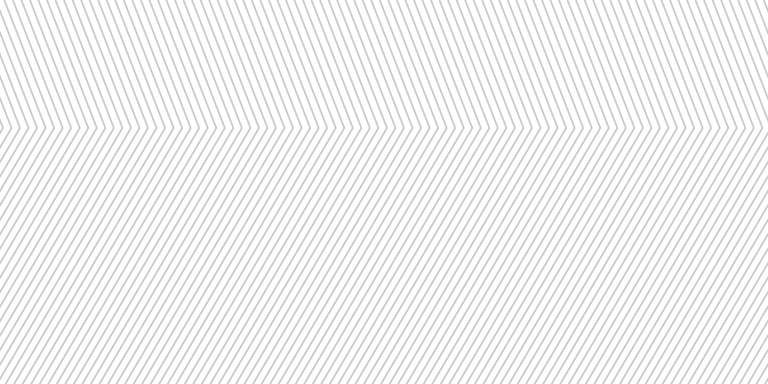
Give the GLSL for this pattern, as a Shadertoy shader.

```glsl
// Thin grey chevron lines on white, bent once a third of the way down.

const float REPEATS = 90.0;        // lines across the canvas
const float CANVAS_WIDTH = 2.0;    // in canvas heights
const float BEND_HEIGHT = 2.0 / 3.0;
const float UPPER_LEAN = 0.39;     // sideways run per unit of height
const float LOWER_LEAN = 0.59;
const float TIP_OFFSET = 0.35;     // first tip, in repeats
const float LINE_WIDTH = 0.0046;
const vec3 PAPER = vec3(1.0);
const vec3 INK = vec3(0.79);

// Distance to the nearest of many parallel lines leaning away from the bend.
float leaningLines(vec2 fromBend, float lean, float period) {
    float across = fromBend.x + abs(fromBend.y) * lean;
    float offset = (fract(across / period + 0.5) - 0.5) * period;
    return abs(offset) * inversesqrt(1.0 + lean * lean);
}

// Share of a pixel covered by a line of the given width.
float lineCoverage(float dist, float width, float pixel) {
    float edge = clamp((0.5 * width - dist) / pixel + 0.5, 0.0, 1.0);
    return min(edge, width / pixel);
}

void mainImage(out vec4 fragColor, in vec2 fragCoord) {
    float pixel = 1.0 / iResolution.y;
    float period = CANVAS_WIDTH / REPEATS;
    vec2 p = fragCoord * pixel;

    // Both halves share their tips along the bend.
    vec2 fromBend = p - vec2(TIP_OFFSET * period, BEND_HEIGHT);
    float lean = fromBend.y > 0.0 ? UPPER_LEAN : LOWER_LEAN;
    float dist = leaningLines(fromBend, lean, period);

    float ink = lineCoverage(dist, LINE_WIDTH, pixel);
    fragColor = vec4(mix(PAPER, INK, ink), 1.0);
}
```
